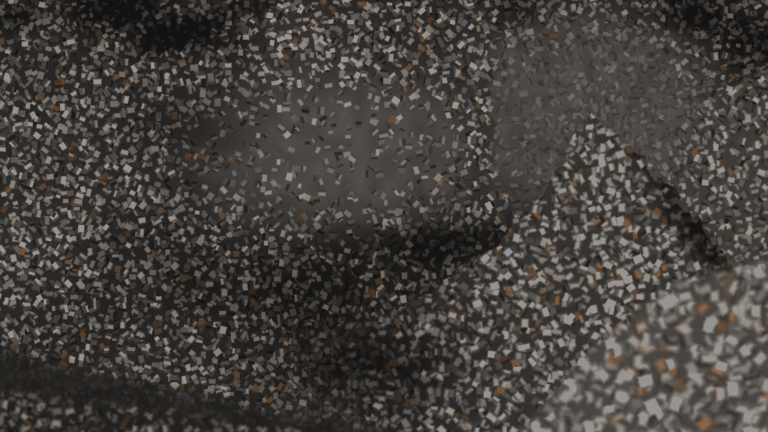
Give the GLSL for this background, as a WebGL 2 fragment shader.

```glsl
#version 300 es
precision highp float;
// Dim rolling dunes built from countless tiny grey cubes, with a soft foreground.
uniform vec2 u_resolution;
out vec4 outColor;

const vec3 STONE = vec3(1.04, 0.99, 0.94);
const vec3 RUST = vec3(1.22, 0.90, 0.64);
const vec3 HAZE = vec3(0.305, 0.285, 0.272);
const float FAR_CELL = 0.020;
const float MID_CELL = 0.022;
const float NEAR_CELL = 0.032;
const float BASE_LIGHT = 0.325;
const float GAP = 0.45;
const float RUST_SHARE = 0.07;

// Soft pools of shade and light: centre.xy, radius.zw
const vec4 SHADES[10] = vec4[10](
  vec4(0.28, 0.98, 0.13, 0.06), vec4(0.43, 0.91, 0.12, 0.04),
  vec4(0.02, 0.96, 0.08, 0.03), vec4(1.20, 0.97, 0.07, 0.06),
  vec4(1.60, 0.97, 0.09, 0.05), vec4(1.75, 0.90, 0.08, 0.06),
  vec4(1.02, 0.44, 0.20, 0.05), vec4(0.72, 0.33, 0.34, 0.12),
  vec4(0.86, 0.16, 0.20, 0.08), vec4(0.43, 0.69, 0.13, 0.08));
const float SHADE_DEPTH[10] = float[10](
  0.24, 0.20, 0.15, 0.13, 0.22, 0.17, 0.16, 0.13, 0.15, 0.09);
const vec4 LIGHTS[4] = vec4[4](
  vec4(0.08, 0.50, 0.18, 0.30), vec4(0.75, 0.90, 0.24, 0.11),
  vec4(1.110, 0.74, 0.035, 0.26), vec4(1.05, 0.22, 0.25, 0.10));
const float LIGHT_GAIN[4] = float[4](0.06, 0.09, 0.09, 0.04);
const vec4 HOLLOW = vec4(0.80, 0.65, 0.42, 0.20);
const vec4 MIST = vec4(1.36, 0.73, 0.32, 0.25);

vec4 hash4(vec2 p) {
  vec4 h = fract(p.xyxy * vec4(0.1031, 0.1030, 0.0973, 0.1099));
  h += dot(h, h.wzxy + 33.33);
  return fract((h.xxyz + h.yzzw) * h.zywx);
}

float noise(vec2 p) {
  vec2 i = floor(p), f = fract(p);
  f = f * f * (3.0 - 2.0 * f);
  vec2 e = vec2(1.0, 0.0);
  return mix(mix(hash4(i).x, hash4(i + e).x, f.x),
             mix(hash4(i + e.yx).x, hash4(i + e.xx).x, f.x), f.y);
}

float pool(vec2 p, vec4 shape) {
  vec2 d = (p - shape.xy) / shape.zw;
  return exp(-dot(d, d));
}

// Paints one layer of scattered, rotated cubes over a colour
vec3 paintCubes(vec3 under, vec2 p, float cell, float blur, float density, float light) {
  vec2 q = p / cell, id = floor(q);
  blur = max(blur, 0.6 / (u_resolution.y * cell));
  for (int j = -1; j <= 1; j++) {
    for (int i = -1; i <= 1; i++) {
      vec2 c = id + vec2(i, j);
      vec4 r = hash4(c), look = hash4(c + 71.0);
      vec2 d = q - c - 0.5 - (r.xy - 0.5) * 0.9;
      float angle = r.z * 6.2832, s = sin(angle), k = cos(angle);
      d = mat2(k, -s, s, k) * d;
      float size = mix(0.26, 0.46, r.w);
      vec2 box = abs(d) - size * vec2(1.0, 0.90);
      float cover = 1.0 - smoothstep(-blur, blur, max(box.x, box.y));
      cover *= smoothstep(-0.05, 0.05, density - look.x);
      float lit = smoothstep(-blur, blur, d.y + size * (look.z - 0.2));
      float tone = mix(0.55, 1.50, look.y) * mix(0.50, 1.12, lit);
      float rust = step(1.0 - RUST_SHARE, look.w);
      vec3 tint = mix(STONE, RUST, rust);
      tone = mix(tone, min(tone, 0.80), rust);
      under = mix(under, tint * light * tone, cover);
    }
  }
  return under;
}

// Two staggered layers fill a slope with cubes
vec3 slope(vec3 gap, vec2 p, float cell, float blur, float density, float light) {
  vec3 rear = paintCubes(gap, p + 3.7, cell, blur, density, light * 0.88);
  return paintCubes(rear, p + 9.2, cell, blur, density * 0.8, light * 1.12);
}

void main() {
  vec2 p = gl_FragCoord.xy / u_resolution.y;
  vec2 rough = p + 0.022 * (vec2(noise(p * 55.0), noise(p * 55.0 + 40.0)) - 0.5);

  // Light on the distant basin
  float light = BASE_LIGHT + 0.07 * (noise(p * 9.0) - 0.5);
  for (int i = 0; i < 10; i++) light -= SHADE_DEPTH[i] * pool(p, SHADES[i]);
  for (int i = 0; i < 4; i++) light += LIGHT_GAIN[i] * pool(p, LIGHTS[i]);
  // A crest at the upper left parts the dark pocket from the lit slope
  float crest = rough.y - 0.87 - 0.42 * (rough.x - 0.36);
  float behind = smoothstep(-0.01, 0.01, crest) * (1.0 - smoothstep(0.03, 0.09, crest));
  light -= 0.13 * behind * smoothstep(0.28, 0.36, p.x) * (1.0 - smoothstep(0.60, 0.70, p.x));
  light = max(light, 0.08);

  // Basin with a sparse hollow, and a veil of mist right of the upright ridge
  float ridge = pool(p, LIGHTS[2]);
  float hollow = smoothstep(0.15, 0.90, pool(p, HOLLOW)) * (1.0 - 0.8 * ridge);
  float mist = smoothstep(0.20, 0.75, pool(p, MIST)) * smoothstep(1.125, 1.150, rough.x);
  vec3 hazeColor = HAZE * (0.88 + 0.20 * noise(p * 30.0));
  hazeColor *= 1.0 - 0.25 * pool(p, SHADES[9]);
  vec3 gap = mix(STONE * light * GAP, hazeColor, max(hollow, mist));
  float density = mix(0.95, 0.30, hollow);
  vec3 color = slope(gap, p, FAR_CELL, 0.12, density, light + 0.05 * hollow);
  color = mix(color, hazeColor, 0.60 * mist + 0.22 * hollow);

  // Pale hill at the far right
  float hill = length((rough - vec2(1.82, 0.55)) / vec2(0.25, 0.29));
  float hillMask = 1.0 - smoothstep(0.95, 1.05, hill);
  color = mix(color, slope(STONE * 0.23, p, FAR_CELL, 0.16, 0.9, 0.38), hillMask);

  // Peaked central mound, shaded along its right flank
  float run = 1.366 - rough.x;
  float drop = run > 0.0 ? 0.56 * (1.0 - exp(-run / 0.28)) : run * run - 0.75 * run;
  float depth = 0.735 - drop - rough.y;
  float mound = smoothstep(-0.008, 0.008, depth) * smoothstep(0.60, 0.95, p.x);
  float flank = smoothstep(0.04, 0.26, -run) * (1.0 - smoothstep(0.02, 0.13, depth));
  float moundLight = mix(0.29, 0.44, smoothstep(0.80, 1.28, p.x)) - 0.27 * flank;
  moundLight -= 0.13 * pool(p, SHADES[8]);
  color = mix(color, slope(STONE * moundLight * GAP, p, MID_CELL, 0.18, 0.95, moundLight), mound);

  // Dark trough and blurred rim at the lower left
  float trough = 1.0 - smoothstep(-0.03, 0.03, p.y - 0.19 + 0.22 * p.x);
  color = mix(color, STONE * (0.10 + 0.05 * noise(p * vec2(12.0, 45.0))), trough * 0.88);
  float rim = 1.0 - smoothstep(-0.012, 0.012, rough.y - 0.095 + 0.13 * rough.x);
  color = mix(color, slope(STONE * 0.13, p, MID_CELL, 0.24, 0.85, 0.28), rim);

  // Soft, bright foreground mound
  float reach = max(1.778 - rough.x, 0.0);
  float near = smoothstep(-0.02, 0.02, 0.39 - 1.2 * reach * reach - rough.y);
  color = mix(color, slope(STONE * 0.27, p, NEAR_CELL, 0.27, 0.95, 0.49), near);

  outColor = vec4(clamp(color, 0.07, 0.58), 1.0);
}
```
